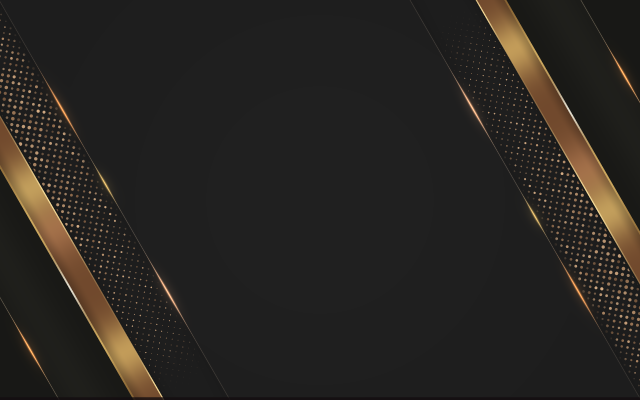
This background is drawn by a Shadertoy shader. Its source:

```glsl
// Dark backdrop with two slanted gold bands, halftone dots and glowing hairlines.
// The layout has half-turn symmetry, so one side is drawn and the other is folded
// onto it; a slanted frame measures across the band (a) and down its length (b).

float hash(vec2 p) {
    p = fract(p * vec2(0.1031, 0.1137));
    p += dot(p, p.yx + 33.33);
    return fract((p.x + p.y) * p.x * 37.0);
}

float bump(float x, float centre, float width) {
    float d = (x - centre) / width;
    return exp(-d * d);
}

// Antialiased coverage of the interval lo..hi
float strip(float x, float lo, float hi, float px) {
    return clamp((x - lo) / px + 0.5, 0.0, 1.0) * clamp((hi - x) / px + 0.5, 0.0, 1.0);
}

// Halftone dots: radius grows down the panel and toward the band
vec4 halftone(vec2 p, float a, float b, float px) {
    const float pitch = 0.0148;
    vec2 g = mat2(0.985, 0.174, -0.174, 0.985) * p / pitch;
    vec2 cell = floor(g);
    float rnd = hash(cell + 71.0);
    float growth = smoothstep(-0.25, 0.55, b) * (0.7 + 0.3 * smoothstep(0.45, 0.58, a));
    float radius = mix(0.0012, 0.0047, growth) * mix(0.65, 1.0, rnd);
    radius *= 1.0 - 0.35 * smoothstep(0.6, 0.85, b);
    float d = length(fract(g) - 0.5) * pitch - radius;
    float fade = smoothstep(-0.24, -0.08, b) * smoothstep(0.447, 0.475, a);
    float cover = clamp(0.5 - d / px, 0.0, 1.0) * fade * strip(a, 0.449, 0.582, px);
    vec3 tint = mix(vec3(0.50, 0.36, 0.25), vec3(0.86, 0.70, 0.54), hash(cell + 19.0));
    return vec4(tint, cover * mix(0.55, 1.0, rnd));
}

// Metallic sheen along the band
vec3 metal(float a, float b) {
    vec3 c = vec3(0.44, 0.285, 0.175);
    c = mix(c, vec3(0.66, 0.45, 0.30), 0.85 * bump(b, 0.27, 0.075));
    c = mix(c, vec3(0.76, 0.62, 0.36), bump(b, 0.385, 0.075));
    c = mix(c, vec3(0.76, 0.61, 0.35), bump(b, -0.085, 0.075));
    float across = (a - 0.5874) / 0.065;
    return c * (1.0 - 0.22 * smoothstep(0.5, 1.0, across));
}

// Hairline with a tapered flare and a soft halo
vec3 flare(float d, float b, float centre, float size, vec3 tint) {
    float taper = bump(b, centre, size);
    float core = bump(d, 0.0, 0.0008 + 0.0022 * taper) * taper;
    float halo = bump(d, 0.0, 0.016) * bump(b, centre, size * 0.8);
    return tint * (0.8 * core + 0.10 * halo);
}

void mainImage(out vec4 fragColor, in vec2 fragCoord) {
    float px = 1.0 / iResolution.y;
    vec2 centred = (fragCoord - 0.5 * iResolution.xy) * px;
    float side = dot(centred, vec2(0.866, 0.5)) < 0.0 ? -1.0 : 1.0;
    vec2 p = centred * side;
    float a = dot(p, vec2(0.866, 0.5));
    float b = dot(p, vec2(0.5, -0.866));

    // Backdrop and the slightly warmer outer corners
    vec3 col = vec3(0.127 - 0.012 * smoothstep(0.0, 0.8, length(centred)));
    vec3 corner = mix(vec3(0.095, 0.095, 0.085), vec3(0.122, 0.122, 0.108), bump(a, 0.76, 0.06));
    col = mix(col, corner, smoothstep(0.62, 0.66, a));

    // Soft shadows under the panel edge, the band and the outer line
    float panel = strip(a, 0.4449, 0.5874, px);
    col *= 1.0 - 0.12 * panel * exp(-(a - 0.4449) * 30.0);
    col *= 1.0 - 0.15 * panel * exp((a - 0.5874) * 50.0);
    col *= 1.0 - 0.12 * step(0.8147, a) * exp((0.8147 - a) * 40.0);

    vec4 dots = halftone(p, a, b, px);
    col = mix(col, dots.rgb, dots.a);

    // Gold band with bright rims
    col = mix(col, metal(a, b), strip(a, 0.5874, 0.6524, px));
    float innerShine = 0.35 + 0.65 * max(bump(b, 0.34, 0.17), bump(b, -0.2, 0.08));
    vec3 innerRim = mix(vec3(0.58, 0.42, 0.22), vec3(0.96, 0.86, 0.60), innerShine);
    col = mix(col, innerRim, strip(a, 0.5868, 0.5898, px) * innerShine);
    vec3 outerRim = mix(vec3(0.50, 0.36, 0.18), vec3(0.80, 0.66, 0.37),
                        max(bump(b, -0.04, 0.10), bump(b, 0.30, 0.14)));
    outerRim = mix(outerRim, vec3(0.88, 0.86, 0.80), bump(b, 0.12, 0.065));
    col = mix(col, outerRim, strip(a, 0.6490, 0.6535, px));

    // Faint hairlines and their flares
    float panelLine = a - 0.4449;
    float outerLine = a - 0.8147;
    col += vec3(0.16, 0.14, 0.12) * bump(panelLine, 0.0, 0.0013) * (0.5 + 0.5 * bump(b, 0.2, 0.4));
    col += vec3(0.20, 0.18, 0.15) * bump(outerLine, 0.0, 0.0013);
    vec3 orange = vec3(0.95, 0.56, 0.24);
    col += flare(panelLine, b, -0.01, 0.075, vec3(0.95, 0.66, 0.46));
    col += flare(panelLine, b, 0.303, 0.045, vec3(0.78, 0.62, 0.28));
    col += flare(panelLine, b, 0.519, 0.075, orange);
    col += flare(outerLine, b, 0.075 + 0.035 * side, 0.065, orange);

    // Thin dark strip along the bottom edge
    float bottom = 1.0 - smoothstep(0.005, 0.009, fragCoord.y * px);
    col = mix(col, vec3(0.075, 0.05, 0.06), 0.8 * bottom);
    fragColor = vec4(col, 1.0);
}
```
